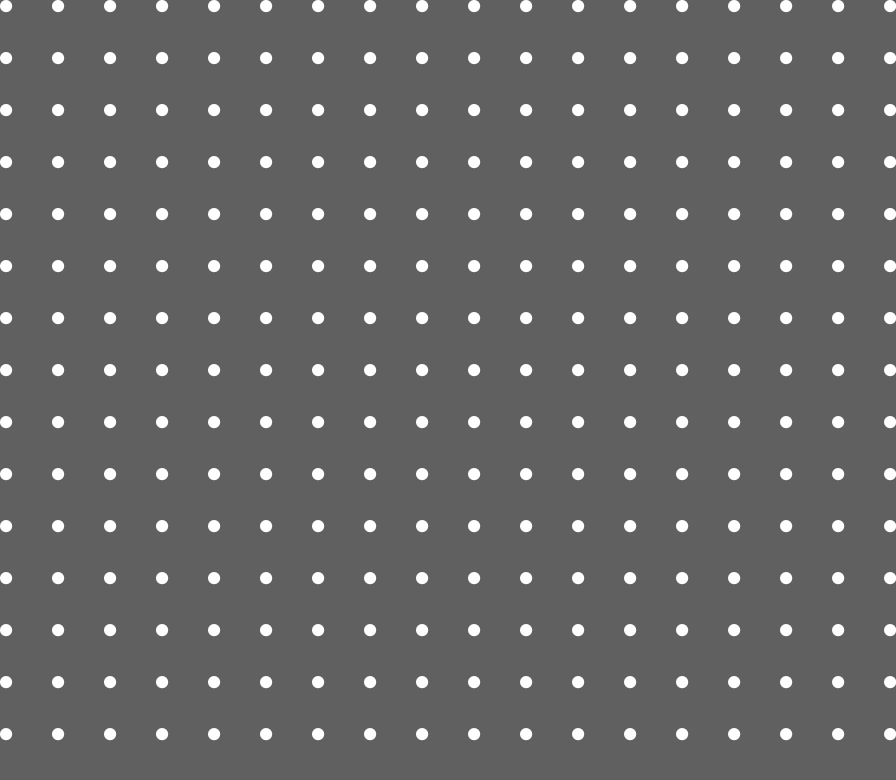
Reproduce this pattern procedurally as a WebGL 2 fragment shader.

```glsl
#version 300 es
precision highp float;
// Regular square grid of small white dots on flat dark grey.
// The canvas is folded into one cell around each dot with fract,
// and a circle distance is turned into smooth coverage.

uniform vec2 u_resolution;
out vec4 outColor;

// Lengths are fractions of the canvas width.
const float PITCH = 0.05804;                   // distance between dot centres
const float DOT_RADIUS = 0.00677;
const vec2 FIRST_DOT = vec2(0.00677, 0.00677); // centre, from the top left corner
const vec3 GROUND_COLOR = vec3(0.378);
const vec3 DOT_COLOR = vec3(0.996);

// Signed distance to the nearest dot of the endless grid.
float dotGridDistance(vec2 p) {
    vec2 cell = (fract((p - FIRST_DOT) / PITCH + 0.5) - 0.5) * PITCH;
    return length(cell) - DOT_RADIUS;
}

void main() {
    // Canvas units, measured down from the top left corner.
    vec2 fromTopLeft = vec2(gl_FragCoord.x, u_resolution.y - gl_FragCoord.y);
    vec2 p = fromTopLeft / u_resolution.x;
    float pixel = 1.0 / u_resolution.x;

    // One-pixel linear edge.
    float coverage = clamp(0.5 - dotGridDistance(p) / pixel, 0.0, 1.0);
    outColor = vec4(mix(GROUND_COLOR, DOT_COLOR, coverage), 1.0);
}
```
